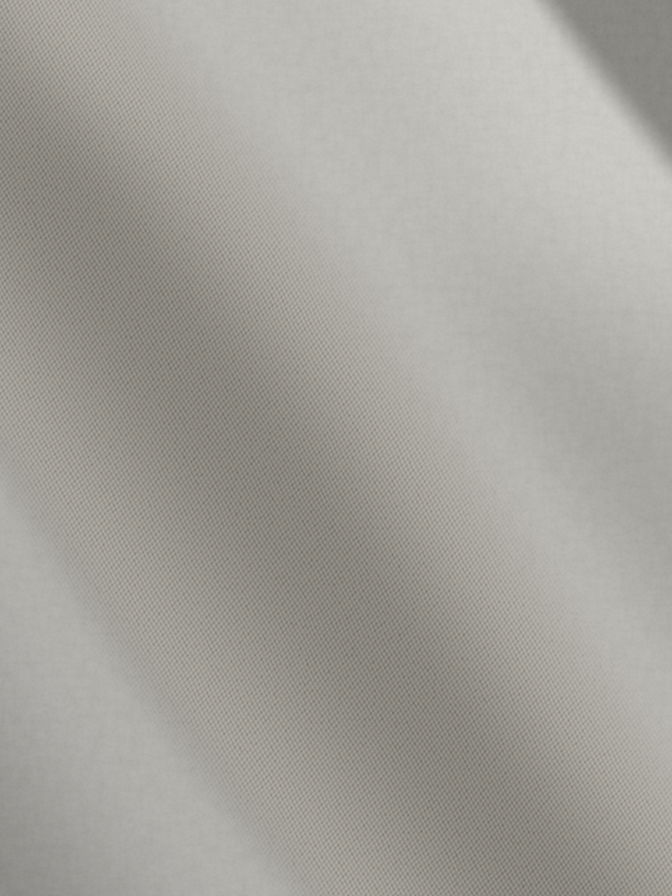
Give the GLSL for this texture, as a WebGL 1 fragment shader.

```glsl
precision highp float;

uniform vec2 u_resolution;

float hash(vec2 p) {
  vec3 q = fract(vec3(p.xyx) * 0.1031);
  q += dot(q, q.yzx + 33.33);
  return fract((q.x + q.y) * q.z);
}

// Distance to the nearest scattered point, centred near zero
float cellular(vec2 p) {
  vec2 cell = floor(p);
  float nearest = 2.0;
  for (int j = -1; j <= 1; j++) {
    for (int i = -1; i <= 1; i++) {
      vec2 c = cell + vec2(float(i), float(j));
      vec2 site = c + vec2(hash(c), hash(c + 71.7));
      nearest = min(nearest, distance(p, site));
    }
  }
  return nearest - 0.45;
}

// Light across the slanted folds, from lower left to upper right
float foldLight(float across, float height) {
  float light = mix(0.54, 0.685, smoothstep(-0.98, -0.57, across));
  light = mix(light, 0.625, smoothstep(-0.55, -0.47, across));
  light = mix(light, 0.522, smoothstep(-0.46, -0.14, across));
  light = mix(light, 0.655, smoothstep(-0.10, 0.17, across));
  light = mix(light, 0.73, smoothstep(0.12, 0.30, across));
  light = mix(light, 0.782, smoothstep(0.42, 0.75, across));
  light = mix(light, 0.53, smoothstep(0.79, 0.86, across));

  float lowerRight = smoothstep(0.2, 0.45, across) * (1.0 - smoothstep(0.65, 1.1, height));
  float upperLeft = smoothstep(1.03, 1.33, height) * (1.0 - smoothstep(0.0, 0.2, across));
  return light - 0.085 * lowerRight + 0.05 * upperLeft;
}

// Staggered thread crossings in slightly wavering rows
float weave(vec2 p) {
  vec2 q = vec2(p.x - 0.12 * p.y, p.y + 0.16 * p.x);
  q += 0.0016 * sin(q.yx * vec2(23.0, 17.0) + 2.0 * sin(q * 9.0));
  q += 0.0006 * sin(q.yx * vec2(97.0, 121.0));
  vec2 wave = cos(6.2832 * q * vec2(134.0, 97.0));
  return wave.x * wave.y;
}

void main() {
  vec2 p = gl_FragCoord.xy / u_resolution.x;
  float top = u_resolution.y / u_resolution.x;
  float across = p.x - 0.714 * (top - p.y);
  across += 0.012 * sin(p.y * 5.0 + 0.6) + 0.006 * sin(p.x * 9.0);

  // Only the middle fold is in focus
  float focus = smoothstep(-0.55, -0.42, across) * (1.0 - smoothstep(0.08, 0.27, across));
  float light = foldLight(across, p.y);

  // Crisp threads in focus, soft crossed slubs outside it
  float grain = cellular(p * 190.0);
  float threads = weave(p) * (0.062 + 0.05 * grain) - 0.04 * grain;
  float slubs = cellular(p * vec2(34.0, 85.0) + 0.2 * p.yx)
              + cellular(p * vec2(80.0, 30.0) + 19.0);
  float soft = -0.016 * slubs - 0.022 * grain;
  light += mix(soft, threads, focus);

  // Warm cloth, a little cooler on the blurred folds
  float warmth = mix(0.031, 0.043, focus);
  warmth *= mix(0.7, 1.0, smoothstep(-0.65, -0.4, across));
  vec3 cloth = vec3(light + 0.25 * warmth, light, light - 0.75 * warmth);
  cloth += vec3(0.006, 0.0, -0.006) * focus * sin(p.x * 410.0 + 3.0 * sin(p.y * 190.0));
  gl_FragColor = vec4(clamp(cloth, 0.0, 1.0), 1.0);
}
```
